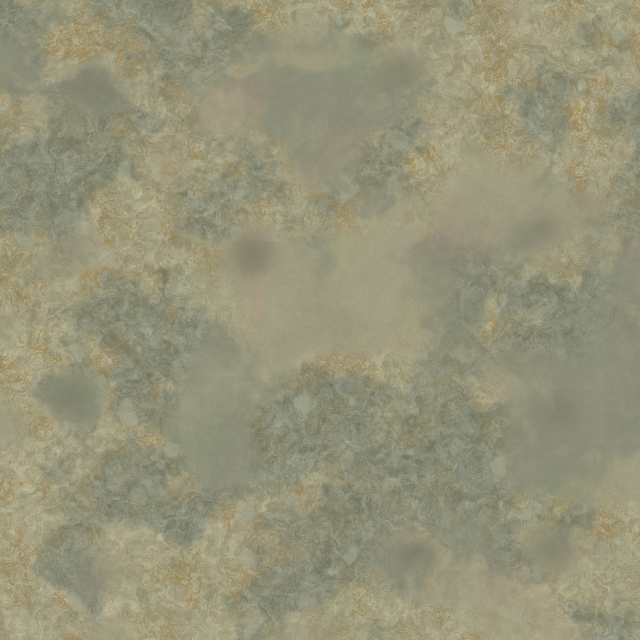
This texture is drawn by a WebGL 1 fragment shader. Its source:

```glsl
precision highp float;
// Weathered mineral surface: khaki ground with ragged grey-green patches,
// fine curling ochre fibres and pale pebbles, partly veiled by haze and stains.
// Warped value noise shapes the patches and fibres; jittered cells place the spots.
uniform vec2 u_resolution;

float hash(vec2 p) {
  return fract(sin(dot(p, vec2(127.1, 311.7))) * 43758.5453);
}

vec2 hash2(vec2 p) {
  return vec2(hash(p), hash(p + 37.3));
}

float noise(vec2 p) {
  vec2 i = floor(p);
  vec2 f = fract(p);
  f = f * f * (3.0 - 2.0 * f);
  return mix(mix(hash(i), hash(i + vec2(1.0, 0.0)), f.x),
             mix(hash(i + vec2(0.0, 1.0)), hash(i + vec2(1.0, 1.0)), f.x), f.y);
}

float fbm(vec2 p) {
  float sum = 0.0;
  float amp = 0.5;
  for (int i = 0; i < 5; i++) {
    sum += amp * noise(p);
    p = mat2(0.8, 0.6, -0.6, 0.8) * p * 2.03 + 17.1;
    amp *= 0.5;
  }
  return sum / 0.97;
}

vec2 warp(vec2 p) {
  return vec2(fbm(p), fbm(p + 51.7)) - 0.5;
}

// Thin curve along the middle level of a noise field
float fibre(vec2 p, float width) {
  return 1.0 - smoothstep(width * 0.2, width, abs(noise(p) - 0.5));
}

// One pebble inside some cells: x is its body, y its rim
vec2 pebble(vec2 p) {
  vec2 cell = floor(p);
  vec2 center = 0.27 + 0.46 * hash2(cell + 5.0);
  float radius = mix(0.07, 0.18, hash(cell + 9.0));
  float d = length((fract(p) - center) * vec2(1.0, 0.85)) - radius;
  float present = step(0.4, hash(cell + 13.0)) * mix(0.4, 1.0, hash(cell + 17.0));
  return present * vec2(1.0 - smoothstep(-0.05, 0.02, d),
                        1.0 - smoothstep(0.0, 0.04, abs(d - 0.025)));
}

// Blurred stain: x is its core, y the wide halo
vec2 stain(vec2 p) {
  vec2 cell = floor(p);
  vec2 q = fract(p) - 0.36 - 0.28 * hash2(cell + 21.0);
  float d = length(q * vec2(0.85, 1.1));
  float strength = step(0.35, hash(cell + 29.0)) * mix(0.3, 1.0, hash(cell + 31.0));
  return strength * vec2(1.0 - smoothstep(0.0, 0.2, d),
                         1.0 - smoothstep(0.05, 0.3, d));
}

void main() {
  vec2 p = gl_FragCoord.xy / min(u_resolution.x, u_resolution.y);
  vec2 coarse = warp(p * 11.0);
  vec2 fine = warp(p * 30.0 + 8.0);

  // Haze softens the detail in some areas and around the stains
  vec2 blot = stain(p * 4.0 + 0.15 * coarse);
  float haze = smoothstep(0.48, 0.75, noise(p * 6.0 + 3.0) * 0.6
             + noise(p * 12.0 + 11.0) * 0.4);
  haze = max(haze * 0.7, blot.y * 0.85);
  float detail = 1.0 - haze;

  // Ragged grey patches on khaki
  float field = fbm(p * 8.5 + coarse * 1.3 + 4.0) + 0.16 * fine.x;
  float patches = smoothstep(0.42, 0.66, field);
  vec3 color = mix(vec3(0.645, 0.628, 0.513), vec3(0.532, 0.545, 0.468), patches);

  // Grain and crumpled tonal creases
  float grain = fbm(p * 85.0 + fine * 4.0) - 0.5;
  color += (0.15 * grain + 0.05 * fine.y) * detail;
  float crease = max(fibre(p * 50.0 + fine * 8.0 + 6.0, 0.1),
                     fibre(p * 66.0 - fine * 8.0 + 26.0, 0.11));
  color -= vec3(0.034, 0.04, 0.05) * crease * detail;
  float thread = fibre(p * 58.0 + fine * 7.0 + 70.0, 0.12);
  color += vec3(0.045, 0.042, 0.03) * thread * detail;

  // Pale pebbles with a darker rim
  vec2 stone = pebble(p * 12.0 + fine * 0.45) * detail;
  color = mix(color, vec3(0.56, 0.535, 0.4), 0.35 * stone.y);
  color = mix(color, vec3(0.635, 0.65, 0.56), 0.7 * stone.x);

  // Short thin ochre fibres, strongest on khaki ground
  float breaks = smoothstep(0.4, 0.75, noise(p * 30.0 + 90.0));
  float curls = max(fibre(p * 36.0 + fine * 6.0 + 33.0, 0.06),
                    fibre(p * 46.0 - fine * 7.0 + 57.0, 0.07));
  curls = max(curls, fibre(p * 41.0 + fine.yx * 7.0 + 81.0, 0.065));
  float ochre = curls * breaks * detail * (1.0 - 0.6 * patches) * (1.0 - stone.x);
  color = mix(color, vec3(0.61, 0.48, 0.26), 0.55 * ochre);

  // Veil with faint rose and green tints, then the dark stains
  vec3 veil = mix(vec3(0.61, 0.6, 0.505), vec3(0.55, 0.55, 0.47),
                  smoothstep(0.3, 0.7, fbm(p * 8.0 + coarse + 40.0)));
  color = mix(color, veil, 0.55 * haze);
  float tint = noise(p * 13.0 + coarse + 63.0);
  color += vec3(0.03, -0.01, -0.003) * smoothstep(0.68, 0.95, tint) * haze;
  color += vec3(-0.008, 0.012, -0.01) * smoothstep(0.3, 0.08, tint) * haze;
  color = mix(color, vec3(0.45, 0.45, 0.38), 0.6 * blot.x);

  gl_FragColor = vec4(color, 1.0);
}
```
